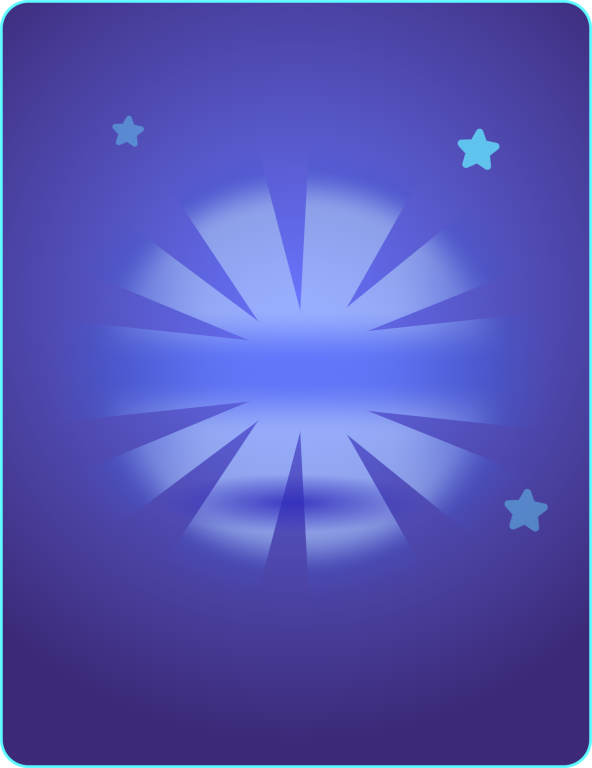
This background is drawn by a Shadertoy shader. Its source:

```glsl
// A rounded violet card with a burst of pale and blue light at its middle.
// Radial gradients give the glow; dark wedges mirrored above and below cut it
// into rays. A soft shadow, three rounded stars and a cyan rim finish it.
#define CORNER_RADIUS 0.037
#define RIM_WIDTH 0.0036
#define BACK_CENTER vec2(0.0, 0.109)
#define BACK_RADIUS 0.573
#define BURST_CENTER vec2(0.0065, 0.017)
#define BURST_RADII vec2(0.345, 0.312)
#define PALE_RADII vec2(0.285, 0.267)
#define PALE_STRENGTH 0.46
#define SHADOW_CENTER vec2(-0.004, -0.155)
#define SHADOW_RADII vec2(0.180, 0.038)
#define STAR_TILT 0.09

const vec3 PAGE = vec3(1.0);
const vec3 RIM = vec3(0.36, 0.98, 1.0);
const vec3 BACK_INNER = vec3(0.41, 0.455, 0.99);
const vec3 BACK_OUTER = vec3(0.235, 0.165, 0.47);
const vec3 BRIGHT_BLUE = vec3(0.38, 0.48, 1.0);
const vec3 DEEP_BLUE = vec3(0.25, 0.32, 0.78);
const vec3 PALE = vec3(0.84, 0.93, 1.0);
const vec3 SHADOW = vec3(0.20, 0.18, 0.74);
const vec3 STAR = vec3(0.38, 0.78, 0.94);

// Each wedge: apex offset, axis angle, half angle.
const vec4 WEDGES[5] = vec4[5](
    vec4(-0.001, 0.079, 1.672, 0.154),
    vec4(-0.056, 0.065, 2.328, 0.171),
    vec4(-0.068, 0.040, 2.892, 0.143),
    vec4( 0.060, 0.083, 0.869, 0.187),
    vec4( 0.087, 0.052, 0.244, 0.137));

// Each star: centre, radius, opacity.
const vec4 STARS[3] = vec4[3](
    vec4( 0.237,  0.304, 0.0285, 0.97),
    vec4(-0.219,  0.328, 0.0215, 0.50),
    vec4( 0.299, -0.166, 0.0295, 0.52));

float fill(float dist, float pixel) {
    return 1.0 - smoothstep(-pixel, pixel, dist);
}

float roundedBox(vec2 p, vec2 halfSize, float radius) {
    vec2 q = abs(p) - halfSize + radius;
    return length(max(q, 0.0)) + min(max(q.x, q.y), 0.0) - radius;
}

float wedge(vec2 p, vec4 w) {
    vec2 axis = vec2(cos(w.z), sin(w.z));
    vec2 d = p - w.xy;
    float across = abs(axis.x * d.y - axis.y * d.x);
    return across * cos(w.w) - dot(d, axis) * sin(w.w);
}

// Five points folded into one half sector, with rounded tips.
float roundedStar(vec2 p, float radius) {
    float sector = 6.2831853 / 5.0;
    float a = atan(p.x, p.y) - STAR_TILT;
    a = abs(mod(a + 0.5 * sector, sector) - 0.5 * sector);
    vec2 q = length(p) * vec2(sin(a), cos(a));
    vec2 tip = vec2(0.0, 0.83 * radius);
    vec2 valley = 0.40 * radius * vec2(sin(0.5 * sector), cos(0.5 * sector));
    vec2 e = valley - tip, w = q - tip;
    float h = clamp(dot(w, e) / dot(e, e), 0.0, 1.0);
    float side = sign(dot(w, vec2(-e.y, e.x)));
    return side * length(w - e * h) - 0.17 * radius;
}

vec3 addBurst(vec3 color, vec2 p, float pixel) {
    vec2 b = p - BURST_CENTER;

    // Wedges leave the backdrop showing between the rays.
    float rays = 1.0;
    for (int i = 0; i < 5; i++)
        rays *= 1.0 - fill(wedge(vec2(b.x, abs(b.y)), WEDGES[i]), pixel);

    // Blue light, deeper toward the ends of the rays.
    float r = length(b / BURST_RADII);
    vec3 blue = mix(BRIGHT_BLUE, DEEP_BLUE, smoothstep(0.2, 0.9, r));
    float blueAmount = 0.75 * (1.0 - smoothstep(0.6, 1.0, r));
    color = mix(color, blue, rays * blueAmount);

    // Pale lobes above and below the blue band.
    float pale = 1.0 - smoothstep(0.78, 1.0, length(b / PALE_RADII));
    pale *= smoothstep(0.010, 0.083, abs(b.y));
    pale *= 1.0 - 0.65 * smoothstep(0.11, 0.26, abs(b.x));
    return mix(color, PALE, rays * pale * PALE_STRENGTH);
}

void mainImage(out vec4 fragColor, in vec2 fragCoord) {
    vec2 p = (fragCoord - 0.5 * iResolution.xy) / iResolution.y;
    vec2 halfSize = 0.5 * iResolution.xy / iResolution.y;
    float pixel = 0.75 / iResolution.y;

    // Backdrop and burst
    float backFade = clamp(length(p - BACK_CENTER) / BACK_RADIUS, 0.0, 1.0);
    vec3 color = mix(BACK_INNER, BACK_OUTER, backFade);
    color = addBurst(color, p, pixel);

    // Soft shadow
    float s = max(1.0 - length((p - SHADOW_CENTER) / SHADOW_RADII), 0.0);
    color = mix(color, SHADOW, 0.9 * s);

    // Stars
    for (int i = 0; i < 3; i++) {
        float d = roundedStar(p - STARS[i].xy, STARS[i].z);
        color = mix(color, STAR, STARS[i].w * fill(d, pixel));
    }

    // Rim and rounded corners
    float card = roundedBox(p, halfSize, CORNER_RADIUS);
    color = mix(RIM, color, fill(card + RIM_WIDTH, pixel));
    color = mix(PAGE, color, fill(card, pixel));
    fragColor = vec4(color, 1.0);
}
```
